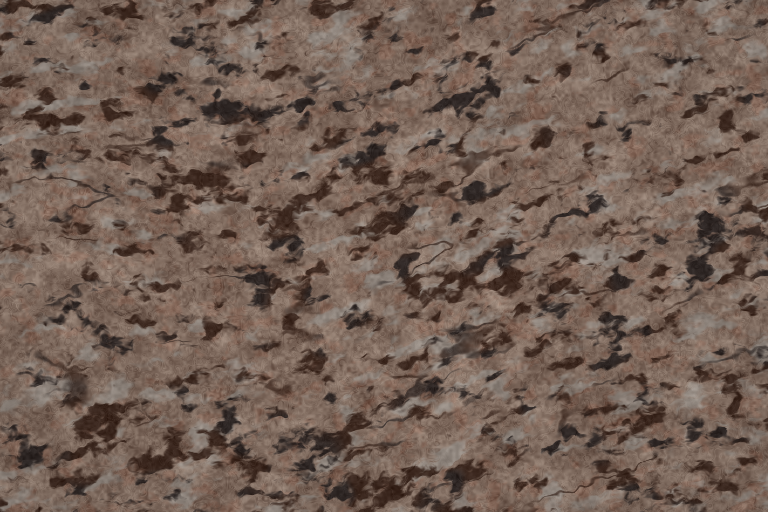
A Shadertoy shader for this texture:

```glsl
// Polished brown granite: a mottled pink-tan ground with fibrous grain,
// grey quartz flecks, and dark mica blots and thin veins that rise to the right.
// Each mineral is a mask cut from stretched, warped value noise.

#define TILT 0.24          // direction of the streaks, radians
#define BEND 0.10          // slow waviness of the streaks
#define BLOT_SCALE vec2(25.0, 45.0)
#define BLOT_EDGES vec2(0.55, 0.715)
#define QUARTZ_SCALE vec2(17.0, 36.0)
#define QUARTZ_EDGES vec2(0.57, 0.76)
#define VEIN_SCALE vec2(2.6, 10.0)
#define GRAIN_SCALE 150.0
#define TAN_DARK vec3(0.395, 0.312, 0.268)
#define TAN_LIGHT vec3(0.600, 0.522, 0.470)
#define QUARTZ vec3(0.575, 0.550, 0.525)
#define MICA vec3(0.185, 0.132, 0.108)

float hash(vec2 p) {
    vec3 q = fract(vec3(p.xyx) * 0.1031);
    q += dot(q, q.yzx + 33.33);
    return fract((q.x + q.y) * q.z);
}

float valueNoise(vec2 p) {
    vec2 cell = floor(p), f = fract(p);
    f = f * f * (3.0 - 2.0 * f);
    float low = mix(hash(cell), hash(cell + vec2(1, 0)), f.x);
    float high = mix(hash(cell + vec2(0, 1)), hash(cell + vec2(1, 1)), f.x);
    return mix(low, high, f.y);
}

mat2 rotation(float a) {
    return mat2(cos(a), sin(a), -sin(a), cos(a));
}

// Four octaves, normalised to the range 0..1
float fbm(vec2 p) {
    float sum = 0.0, amplitude = 0.5;
    mat2 turn = rotation(0.5);
    for (int i = 0; i < 4; i++) {
        sum += amplitude * valueNoise(p);
        p = turn * p * 2.03 + 17.7;
        amplitude *= 0.5;
    }
    return sum / 0.9375;
}

// Thin bright threads along the mid level of the noise
float threads(vec2 p) {
    return 1.0 - abs(2.0 * valueNoise(p) - 1.0);
}

void mainImage(out vec4 fragColor, in vec2 fragCoord) {
    vec2 uv = fragCoord / iResolution.y;

    // Streak space: x runs along the flow, edges roughened by a small warp
    vec2 flow = rotation(-TILT) * uv + 20.0;
    flow.y += BEND * (valueNoise(uv * 1.7 + 4.0) - 0.5);
    vec2 rough = vec2(valueNoise(uv * 75.0), valueNoise(uv * 75.0 + 51.0)) - 0.5;
    vec2 warped = flow + 0.010 * rough;

    // Tan ground with mottling, fine grain and crossing fibres
    float mottle = fbm(flow * vec2(24.0, 32.0) + 90.0) - 0.5;
    float grain = valueNoise(uv * GRAIN_SCALE + 7.0) - 0.5;
    vec2 fibreWarp = uv * 65.0 + 3.0 * rough;
    float fibre = max(threads(rotation(0.9) * fibreWarp * vec2(1.0, 1.9)),
                      threads(rotation(-0.7) * fibreWarp * vec2(1.0, 1.9) + 31.0)) - 0.76;
    float tone = 0.5 + 1.1 * mottle + 0.55 * grain + 0.55 * fibre;
    vec3 color = mix(TAN_DARK, TAN_LIGHT, tone);

    // Rust stains shift the hue of some grains
    float rust = smoothstep(0.52, 0.75, fbm(flow * vec2(35.0, 48.0) + 210.0));
    color += rust * vec3(0.012, -0.022, -0.030);

    // Cool grey quartz flecks
    float quartz = fbm(warped * QUARTZ_SCALE + 130.0);
    quartz = smoothstep(QUARTZ_EDGES.x, QUARTZ_EDGES.y, quartz);
    color = mix(color, QUARTZ + 0.16 * mottle + 0.10 * grain, 0.75 * quartz);

    // Mica blots, denser in some regions than in others
    float density = 0.14 * (valueNoise(flow * vec2(3.0, 6.0)) - 0.5);
    float blot = fbm(warped * BLOT_SCALE + 60.0) + density;
    blot = smoothstep(BLOT_EDGES.x, BLOT_EDGES.y, blot);

    // Broken veins: narrow level lines, kept only in patches
    float level = abs(fbm(warped * VEIN_SCALE + 300.0) - 0.5);
    float patches = smoothstep(0.50, 0.66, fbm(flow * vec2(9.0, 16.0) + 400.0));
    float vein = (1.0 - smoothstep(0.004, 0.022, level)) * patches;

    // Mica ranges from warm brown to nearly neutral black
    float coolness = smoothstep(0.4, 0.7, valueNoise(flow * vec2(14.0, 20.0) + 70.0));
    vec3 mica = MICA + mix(vec3(0.035, 0.010, 0.0), vec3(-0.025, 0.0, 0.018), coolness);
    mica += 0.07 * grain + 0.06 * fibre;
    color = mix(color, mica, max(blot, 0.75 * vein) * 0.95);

    // Slight falloff of light toward the corners
    vec2 centered = fragCoord / iResolution.xy - 0.5;
    color *= 1.03 - 0.20 * dot(centered, centered);

    fragColor = vec4(clamp(color, 0.0, 1.0), 1.0);
}
```
